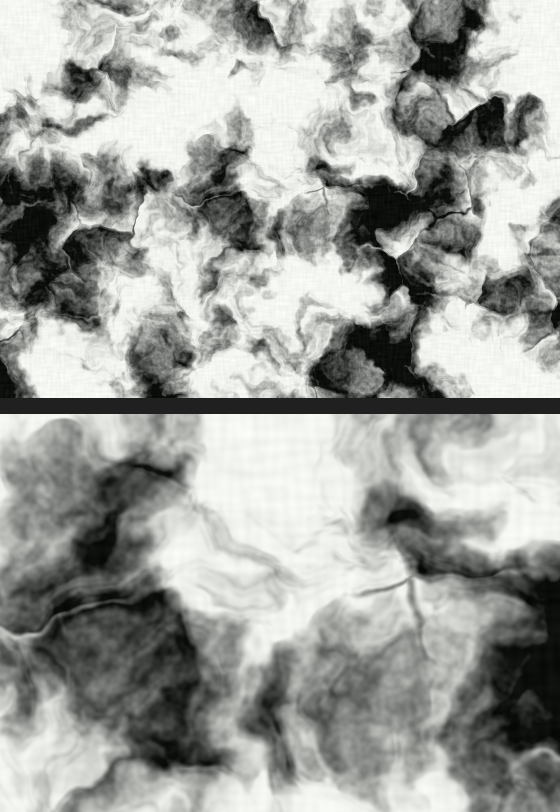
Top: the whole. Bottom: its middle third, enlarged.
A Shadertoy shader for this texture:

```glsl
// Crumple-dyed cloth: feathered black dye blotches with folded facets on white cotton.

const vec3 CLOTH_WHITE = vec3(0.962, 0.970, 0.952);
const vec3 DYE_BLACK = vec3(0.045, 0.053, 0.046);
const float TAU = 6.2831853;
const float NOISE_DEVIATION = 0.215;

vec2 hash2(vec2 p) {
    vec3 q = fract(p.xyx * vec3(0.1031, 0.1030, 0.0973));
    q += dot(q, q.yzx + 33.33);
    return fract((q.xx + q.yz) * q.zy);
}

vec2 direction(float turn) {
    return vec2(cos(TAU * turn), sin(TAU * turn));
}

vec2 rotate(vec2 p, float angle) {
    float c = cos(angle), s = sin(angle);
    return mat2(c, s, -s, c) * p;
}

float cornerSlope(vec2 cell, vec2 local, vec2 corner) {
    return dot(direction(hash2(cell + corner).x), local - corner);
}

// Gradient noise scaled to a standard deviation near one
float gradientNoise(vec2 p) {
    vec2 cell = floor(p), f = fract(p);
    vec2 u = f * f * f * (f * (f * 6.0 - 15.0) + 10.0);
    float low = mix(cornerSlope(cell, f, vec2(0, 0)), cornerSlope(cell, f, vec2(1, 0)), u.x);
    float high = mix(cornerSlope(cell, f, vec2(0, 1)), cornerSlope(cell, f, vec2(1, 1)), u.x);
    return mix(low, high, u.y) / NOISE_DEVIATION;
}

// Layered noise, again with a deviation near one
float fbm(vec2 p, int octaves, float gain) {
    float sum = 0.0, power = 0.0, amplitude = 1.0;
    for (int i = 0; i < octaves; i++) {
        sum += amplitude * gradientNoise(p);
        power += amplitude * amplitude;
        amplitude *= gain;
        p = rotate(p, 0.65) * 2.03 + 17.3;
    }
    return sum / sqrt(power);
}

// Folded facets: x is the shade of the tilted facet, y the distance to its crease
vec2 foldedFacets(vec2 p) {
    vec2 cell = floor(p), toSite = vec2(0), id = vec2(0);
    float nearest = 9.0, second = 9.0;
    for (int y = -1; y <= 1; y++) {
        for (int x = -1; x <= 1; x++) {
            vec2 neighbour = cell + vec2(x, y);
            vec2 offset = neighbour + hash2(neighbour) - p;
            float d = length(offset);
            if (d < nearest) {
                second = nearest;
                nearest = d;
                toSite = offset;
                id = neighbour;
            } else {
                second = min(second, d);
            }
        }
    }
    vec2 random = hash2(id + 57.0);
    float crease = second - nearest;
    float tilt = 3.2 * dot(toSite, direction(random.x)) + random.y - 0.5;
    return vec2(tilt * smoothstep(0.0, 0.09, crease), crease);
}

// Dye strength: zero is half-stained, negative is nearly clean
float dyeField(vec2 p) {
    vec2 warp = vec2(fbm(p * 7.0 + 3.7, 4, 0.5), fbm(p * 7.0 + 41.2, 4, 0.5));
    vec2 ragged = p + 0.020 * warp;

    // Broad blotches
    float blotch = 0.8 * gradientNoise(ragged * 2.9 + 11.4)
                 + 0.6 * gradientNoise(rotate(ragged, 0.8) * 4.9 + 23.8);
    float body = smoothstep(-0.3, 0.9, blotch);

    // Feathered edges and mottling
    float feather = fbm(ragged * 11.0 + 5.1, 4, 0.6);

    // Creases that hold pools of dye
    vec2 facet = foldedFacets(p * 8.0 + 0.09 * warp + 6.0);
    float gathered = smoothstep(-0.1, 1.5, gradientNoise(p * 6.0 + 71.0));
    float pools = 0.55 * facet.x + 1.0 * gathered * exp(-5.0 * facet.y);

    // Small satellite stains around the blotches
    float specks = smoothstep(0.9, 2.2, gradientNoise(ragged * 10.0 + 90.5));
    specks *= smoothstep(-2.0, -0.3, blotch) * (1.0 - body);

    return 0.82 * blotch + 0.38 * feather + body * pools + 1.3 * specks - 0.06;
}

// Soft toe on the clean side, straight rise toward black
float dyeCoverage(float dye) {
    float x = dye + 0.455;
    return 0.215 * (x + sqrt(x * x + 0.03));
}

// Fine crossed threads
float weave(vec2 p) {
    return gradientNoise(p * vec2(150.0, 26.0)) + gradientNoise(p * vec2(26.0, 150.0) + 9.0);
}

void mainImage(out vec4 fragColor, in vec2 fragCoord) {
    vec2 p = fragCoord / iResolution.y;
    float coverage = dyeCoverage(dyeField(p));
    float grain = fbm(p * 85.0, 2, 0.6);
    coverage += 0.035 * grain * smoothstep(0.02, 0.35, coverage);
    vec3 color = mix(CLOTH_WHITE, DYE_BLACK, clamp(coverage, 0.0, 1.0));
    color += 0.007 * weave(p);
    fragColor = vec4(clamp(color, 0.0, 1.0), 1.0);
}
```
